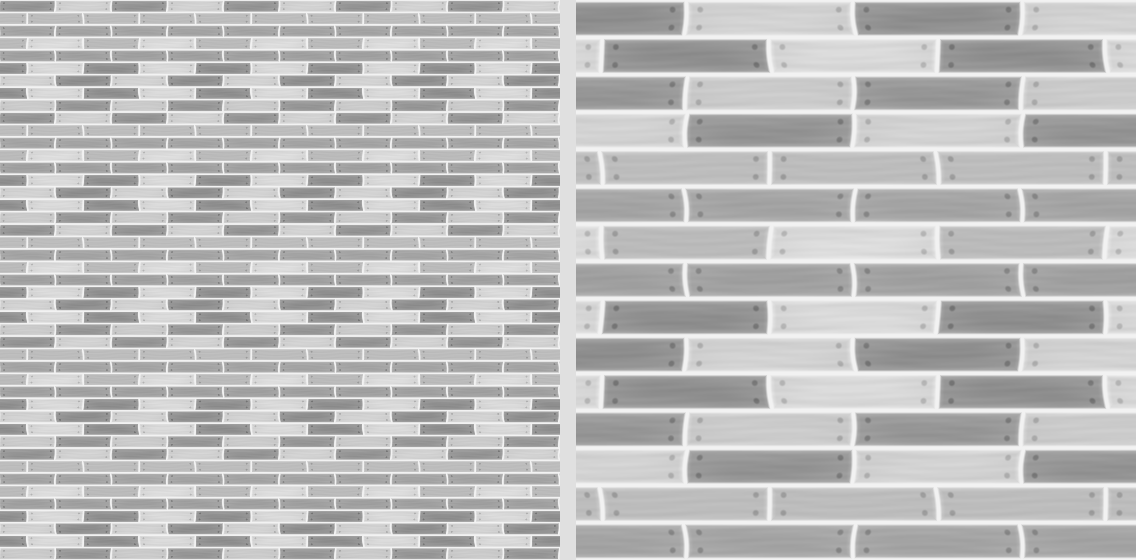
Left, the full canvas; right, a detail of the centre.
Write a three.js fragment shader that draws this texture.

```glsl
varying vec2 vUv;

// Grey of a plank, from its row in the nine-row cycle and its column parity
float plankTone(float row, float odd) {
  if (row < 0.5) return mix(0.57, 0.83, odd);
  if (row < 1.5) return 0.74;
  if (row < 2.5) return 0.635;
  if (row < 3.5) return mix(0.87, 0.73, odd);
  if (row < 4.5) return 0.62;
  if (row < 7.5) return mix(0.86 - 0.03 * step(abs(row - 6.0), 0.5), 0.55, odd);
  return mix(0.80, 0.58, odd);
}

void main() {
  // 10 planks across, 45 rows counted from the top
  vec2 grid = vec2(vUv.x * 10.0, (1.0 - vUv.y) * 45.0);
  float row = mod(floor(grid.y), 9.0);
  float v = fract(grid.y);
  float x = grid.x - 0.5 * mod(row, 2.0) + 0.014;

  // Slightly slanted and bowed joints
  float joint = mod(floor(x + 0.5), 2.0);
  float slant = sin(row * 2.4 + joint * 1.9 + 0.6);
  float bow = cos(row * 1.7 + joint * 2.3);
  x += 0.022 * slant * (v - 0.5) + 0.012 * bow * (sin(v * 3.14159) - 0.6);
  float odd = mod(floor(x), 2.0);
  float u = fract(x);

  // Distances to the plank ends and sides, in row heights
  vec2 edge = vec2(min(u, 1.0 - u) * 4.5, min(v, 1.0 - v));
  float tone = plankTone(row, odd);

  // Soft streak through the middle, fading to a paler rim
  float phase = row * 2.1 + odd * 1.3;
  float bend = 0.53 + 0.10 * sin(u * 4.5 + phase);
  float streak = exp(-pow((v - bend) / 0.36, 2.0));
  streak *= 0.35 + 0.65 * smoothstep(0.0, 1.5, edge.x);
  float rim = mix(0.73, tone, 0.68);
  float grey = mix(rim, tone, streak);

  // Faint brushed grain
  grey += 0.008 * sin(v * 23.0 + 2.0 * sin(u * 6.0 + phase));
  grey += 0.005 * sin(v * 41.0 + u * 5.0 - phase);

  // Four rivets near the corners
  vec2 rivet = vec2(edge.x - 0.37, abs(v - 0.5) - 0.24);
  grey -= 0.13 * (1.0 - smoothstep(0.04, 0.11, length(rivet)));

  // Pale gaps with a soft glow
  float gap = min(edge.x, edge.y);
  grey += 0.05 * (1.0 - smoothstep(0.06, 0.2, gap));
  grey = mix(0.95, grey, smoothstep(0.025, 0.105, gap));
  gl_FragColor = vec4(vec3(grey), 1.0);
}
```
